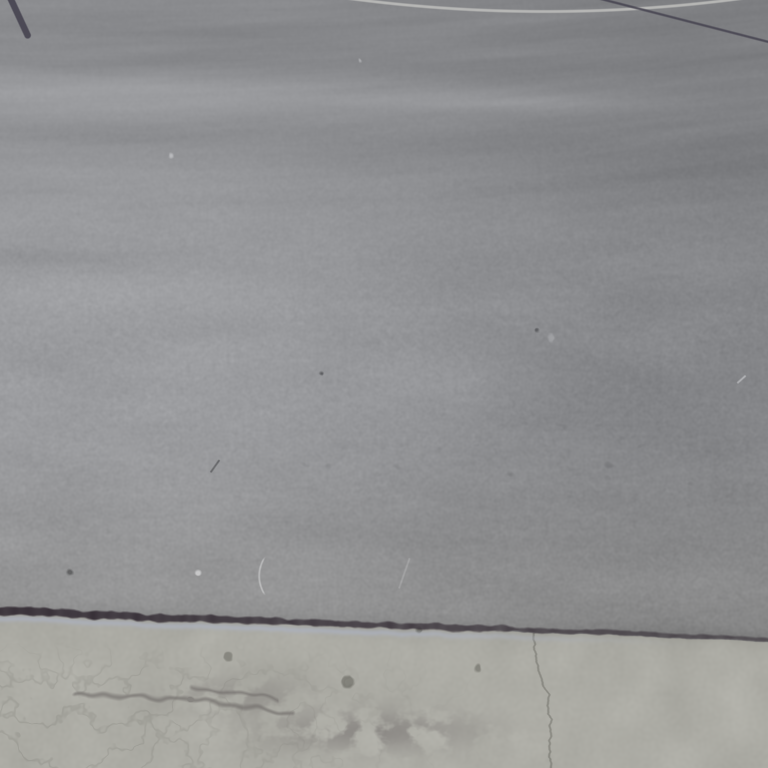
This texture is drawn by a Shadertoy shader. Its source:

```glsl
// Grey asphalt seen at a slant, meeting a pale stained concrete kerb at a dark joint.
// Broad soft ellipses shade the ground; stretched gradient noise adds streaks and grain,
// and distance functions draw the painted arc, joint, cracks and debris.

const vec3 ASPHALT_TINT = vec3(-0.004, 0.000, 0.012);
const vec3 CONCRETE = vec3(0.675, 0.673, 0.645);
const vec3 STAIN = vec3(0.50, 0.485, 0.475);
const vec3 JOINT = vec3(0.22, 0.19, 0.22);
const vec3 LIP = vec3(0.69, 0.71, 0.76);
const vec3 PAINT = vec3(0.75, 0.75, 0.74);
const vec3 DARK_LINE = vec3(0.27, 0.26, 0.31);
const float LEFT_TONE = 0.608;
const float RIGHT_TONE = 0.525;
const float JOINT_HEIGHT = 0.204;
const float JOINT_SLOPE = -0.036;
const float GRAIN = 0.026;
const float STREAK = 0.050;

// Soft shading: centre xy, radii zw, with a matching tone offset.
const int SHADES = 11;
const vec4 SHADE_SHAPE[11] = vec4[11](
    vec4(0.30, 0.955, 0.55, 0.018), vec4(0.12, 0.880, 0.34, 0.026),
    vec4(0.66, 0.868, 0.25, 0.014), vec4(0.45, 0.915, 0.35, 0.014),
    vec4(0.95, 0.790, 0.32, 0.045), vec4(0.28, 0.815, 0.30, 0.022),
    vec4(0.05, 0.664, 0.13, 0.012), vec4(0.10, 0.620, 0.25, 0.025),
    vec4(0.78, 0.470, 0.18, 0.065), vec4(0.45, 0.510, 0.25, 0.090),
    vec4(0.48, 0.320, 0.32, 0.040));
const float SHADE_TONE[11] = float[11](
    -0.022, 0.050, 0.040, -0.025, -0.035, -0.030, -0.026, 0.020, -0.020, 0.016, -0.014);

// Debris: centre xy, radius, tone offset.
const int SPECKS = 11;
const vec4 SPECK[11] = vec4[11](
    vec4(0.418, 0.514, 0.0030, -0.22), vec4(0.699, 0.570, 0.0035, -0.18),
    vec4(0.091, 0.255, 0.0055, -0.20), vec4(0.258, 0.254, 0.0050, 0.20),
    vec4(0.469, 0.921, 0.0030, 0.14), vec4(0.223, 0.797, 0.0035, 0.14),
    vec4(0.718, 0.560, 0.0070, 0.07), vec4(0.453, 0.112, 0.0110, -0.16),
    vec4(0.622, 0.130, 0.0060, -0.16), vec4(0.297, 0.145, 0.0075, -0.14),
    vec4(0.546, 0.179, 0.0050, -0.20));

vec2 gradientAt(vec2 cell) {
    vec3 h = fract(cell.xyx * vec3(0.1031, 0.1030, 0.0973));
    h += dot(h, h.yzx + 33.33);
    return fract((h.xx + h.yz) * h.zy) * 2.0 - 1.0;
}

float noise(vec2 p) {
    vec2 i = floor(p), f = fract(p);
    vec2 u = f * f * f * (f * (f * 6.0 - 15.0) + 10.0);
    vec2 e = vec2(0.0, 1.0);
    return mix(mix(dot(gradientAt(i), f), dot(gradientAt(i + e.yx), f - e.yx), u.x),
               mix(dot(gradientAt(i + e.xy), f - e.xy), dot(gradientAt(i + 1.0), f - 1.0), u.x), u.y);
}

float fbm(vec2 p) {
    float sum = 0.0, gain = 1.0;
    for (int i = 0; i < 4; i++) {
        sum += gain * noise(p);
        p = p * 2.03 + 17.3;
        gain *= 0.5;
    }
    return sum;
}

float blob(vec2 p, vec2 centre, vec2 radii) {
    vec2 q = (p - centre) / radii;
    return exp(-dot(q, q));
}

float cover(float dist, float halfWidth, float aa) {
    return 1.0 - smoothstep(halfWidth - aa, halfWidth + aa, abs(dist));
}

float stroke(vec2 p, vec2 a, vec2 b, float halfWidth, float aa) {
    vec2 ap = p - a, ab = b - a;
    return cover(length(ap - ab * clamp(dot(ap, ab) / dot(ab, ab), 0.0, 1.0)), halfWidth, aa);
}

vec3 asphalt(vec2 p, float aa) {
    float tone = mix(LEFT_TONE, RIGHT_TONE, smoothstep(0.15, 1.0, p.x));
    tone -= 0.055 * smoothstep(0.66, 1.0, p.y) * (1.0 - 0.5 * p.x);
    tone -= 0.028 * smoothstep(0.45, 0.20, p.y) * (1.0 - 1.4 * p.x);
    vec2 warped = p + vec2(0.0, 0.012 * noise(p * vec2(3.0, 6.0)));
    for (int i = 0; i < SHADES; i++)
        tone += SHADE_TONE[i] * blob(warped, SHADE_SHAPE[i].xy, SHADE_SHAPE[i].zw);
    float far = smoothstep(0.55, 0.95, p.y);
    tone += STREAK * far * fbm(vec2(p.x * 2.2, p.y * 34.0 - 2.0 * p.x * p.x));
    tone += 0.028 * (1.0 - far) * fbm(p * vec2(6.0, 19.0));
    tone += GRAIN * mix(1.0, 0.35, far) * (noise(p * vec2(95.0, 120.0)) + noise(p * 210.0));
    float pits = smoothstep(0.30, 0.65, noise(p * vec2(55.0, 75.0) + 9.0));
    tone -= 0.07 * pits * blob(p, vec2(0.62, 0.39), vec2(0.40, 0.07));
    vec3 col = tone + ASPHALT_TINT * smoothstep(0.12, 0.5, p.y);

    // Painted arc, thin shadow and short post
    float arc = p.y - 0.985 - 0.26 * (p.x - 0.71) * (p.x - 0.71);
    col = mix(col, PAINT, 0.85 * cover(arc, 0.0018, aa));
    col = mix(col, DARK_LINE, 0.85 * stroke(p, vec2(0.78, 1.002), vec2(1.01, 0.943), 0.0015, aa));
    col = mix(col, DARK_LINE, 0.9 * stroke(p, vec2(0.010, 1.01), vec2(0.036, 0.954), 0.0042, aa));

    // Twig and pale scratches
    col -= 0.20 * stroke(p, vec2(0.275, 0.386), vec2(0.285, 0.400), 0.0012, aa);
    col += 0.18 * stroke(p, vec2(0.961, 0.502), vec2(0.970, 0.510), 0.0012, aa);
    float bend = p.x - 0.3375 - 12.0 * (p.y - 0.25) * (p.y - 0.25);
    col += 0.14 * cover(bend, 0.0012, aa) * smoothstep(0.026, 0.020, abs(p.y - 0.25));
    col += 0.07 * stroke(p, vec2(0.520, 0.235), vec2(0.533, 0.272), 0.0012, aa);
    return col;
}

vec3 concrete(vec2 p, float aa) {
    vec3 col = CONCRETE + 0.035 * fbm(p * 13.0) + 0.014 * noise(p * 150.0);
    float veins = 1.0 - smoothstep(0.0, 0.07, abs(fbm(p * 16.0 + 4.0)));
    col -= 0.045 * veins * smoothstep(0.75, 0.05, p.x) * smoothstep(0.18, 0.10, p.y);

    // Ragged stains and scraped lines
    float patches = smoothstep(-0.12, 0.30, fbm(p * vec2(24.0, 30.0)) + 0.12);
    float wet = blob(p, vec2(0.48, 0.048), vec2(0.13, 0.026)) + 0.6 * blob(p, vec2(0.31, 0.095), vec2(0.09, 0.022));
    col = mix(col, STAIN, 0.72 * patches * min(wet, 1.0));
    vec2 q = p + 0.008 * vec2(noise(p * 40.0), noise(p * 40.0 + 7.0));
    float scrape = stroke(q, vec2(0.10, 0.096), vec2(0.25, 0.090), 0.0025, 2.0 * aa)
                 + stroke(q, vec2(0.25, 0.090), vec2(0.38, 0.070), 0.0025, 2.0 * aa)
                 + stroke(q, vec2(0.25, 0.104), vec2(0.36, 0.091), 0.0020, 2.0 * aa);
    col = mix(col, STAIN - 0.05, 0.65 * min(scrape, 1.0));
    float crack = p.x - mix(0.717, 0.694, smoothstep(0.06, 0.17, p.y)) - 0.010 * fbm(vec2(p.y * 35.0, 2.0));
    return col - 0.13 * cover(crack, 0.0014, aa);
}

void mainImage(out vec4 fragColor, in vec2 fragCoord) {
    vec2 p = fragCoord / iResolution.xy;
    float aa = 1.0 / iResolution.y;
    float d = p.y - JOINT_HEIGHT - JOINT_SLOPE * p.x - 0.003 * fbm(vec2(p.x * 22.0, 1.5));
    vec3 col = mix(concrete(p, aa), asphalt(p, aa), smoothstep(-0.003 - aa, -0.003 + aa, d));
    vec2 ragged = p + 0.003 * vec2(noise(p * 110.0), noise(p * 110.0 + 5.0));
    for (int i = 0; i < SPECKS; i++)
        col += SPECK[i].w * cover(length(ragged - SPECK[i].xy), SPECK[i].z * 0.75, 1.5 * aa);

    // Joint with a pale lip below and a soft dirt edge
    col = mix(col, LIP, 0.7 * exp(-pow((d + 0.010) / 0.004, 2.0)) * smoothstep(0.95, 0.45, p.x));
    col -= 0.06 * exp(-abs(d) / 0.009);
    float width = mix(0.0052, 0.0026, p.x) * (1.0 + 0.8 * noise(p * vec2(60.0, 20.0)));
    float strength = mix(0.95, 0.55, p.x) + 0.25 * noise(vec2(p.x * 70.0, 3.0));
    col = mix(col, JOINT, clamp(strength, 0.0, 1.0) * cover(d, width, 1.5 * aa));
    fragColor = vec4(clamp(col, 0.0, 1.0), 1.0);
}
```
